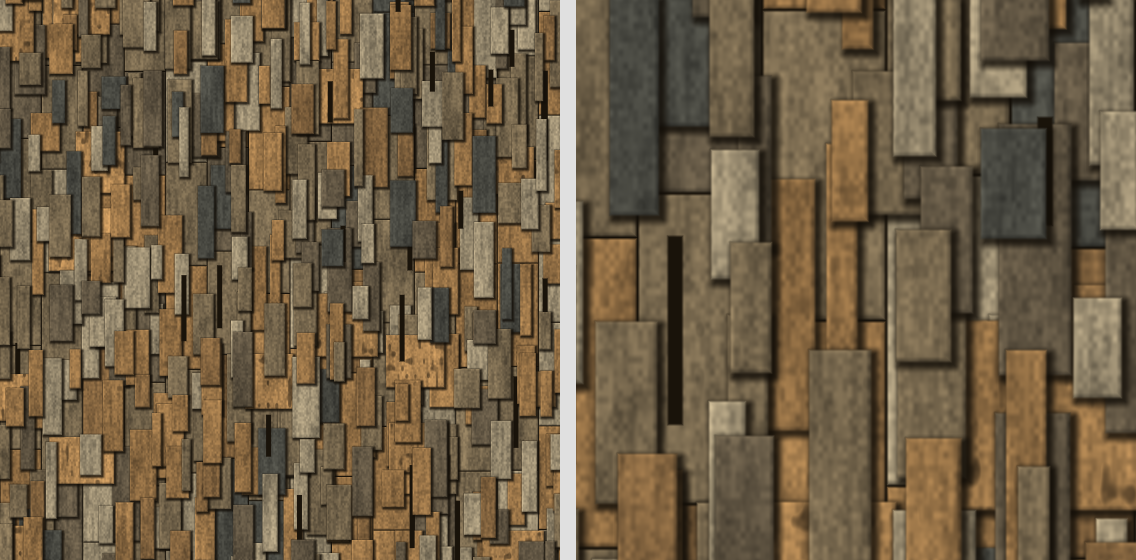
Left, the full canvas; right, a detail of the centre.
Write a three.js fragment shader that draws this texture.

```glsl
// Draws a wall of stacked, weathered wood blocks in overlapping layers with drop shadows.
varying vec2 vUv;

const int LAYERS = 7;
const int END_GRAIN_LAYER = 3;
const vec2 LARGE_CELL = vec2(0.074, 0.185);
const vec2 SMALL_CELL = vec2(0.054, 0.150);
const vec2 END_GRAIN_CELL = vec2(0.150, 0.135);
const float PRESENCE = 0.62;         // chance that a cell holds a block
const float END_GRAIN_PRESENCE = 0.38;
const float GAP_CHANCE = 0.07;       // share of blocks that are dark slits
const float PAD = 0.009;             // room for the shadow inside a cell
const float SOFT = 0.0011;           // edge softness
const vec2 SHADOW_SHIFT = vec2(0.0022, -0.0022);
const float SHADOW_REACH = 0.0055;
const float SHADOW_DEPTH = 0.80;
const float BEVEL = 0.0035;
const vec3 TAN_WOOD   = vec3(0.62, 0.47, 0.29);
const vec3 UMBER_WOOD = vec3(0.46, 0.40, 0.30);
const vec3 ASH_WOOD   = vec3(0.56, 0.51, 0.41);
const vec3 BROWN_WOOD = vec3(0.46, 0.35, 0.22);
const vec3 OLIVE_WOOD = vec3(0.34, 0.30, 0.235);
const vec3 SLATE_WOOD = vec3(0.25, 0.25, 0.225);
const vec3 GAP_COLOR  = vec3(0.10, 0.075, 0.04);

vec3 hash3(vec2 p) {
  vec3 q = fract(p.xyx * vec3(0.1031, 0.1030, 0.0973));
  q += dot(q, q.yxz + 33.33);
  return fract((q.xxy + q.yzz) * q.zyx);
}

float noise(vec2 p) {
  vec2 i = floor(p), f = fract(p);
  f = f * f * (3.0 - 2.0 * f);
  float bottom = mix(hash3(i).x, hash3(i + vec2(1.0, 0.0)).x, f.x);
  float top = mix(hash3(i + vec2(0.0, 1.0)).x, hash3(i + 1.0).x, f.x);
  return mix(bottom, top, f.y);
}

vec3 pickTone(float r) {
  if (r < 0.25) return TAN_WOOD;
  if (r < 0.53) return UMBER_WOOD;
  if (r < 0.70) return ASH_WOOD;
  if (r < 0.81) return BROWN_WOOD;
  return r < 0.93 ? OLIVE_WOOD : SLATE_WOOD;
}

// Block face: long vertical grain, fine roughness and broad stains
vec3 woodColor(vec2 p, vec3 tone, vec3 seed, float speckle) {
  vec2 shift = seed.xy * 90.0;
  float grain = noise(p * vec2(230.0, 24.0) + shift) - 0.5;
  float rough = noise(p * vec2(340.0, 250.0) + shift) - 0.5;
  float stain = noise(p * vec2(30.0, 14.0) + shift) - 0.5;
  float specks = smoothstep(0.66, 0.92, noise(p * vec2(130.0, 75.0) + shift));
  vec3 wood = tone * mix(0.92, 1.14, seed.z);
  wood *= 1.0 + 0.24 * grain + 0.26 * rough + 0.26 * stain;
  return wood * (1.0 - specks * mix(0.12, 0.40, speckle));
}

float boxDistance(vec2 p, vec2 halfSize) {
  vec2 q = abs(p) - halfSize;
  return length(max(q, 0.0)) + min(max(q.x, q.y), 0.0);
}

// Paints one layer of blocks over the colour below it
vec3 paintLayer(vec3 below, vec2 p, int layer) {
  float level = float(layer);
  bool isBase = layer == 0;
  bool isEndGrain = layer == END_GRAIN_LAYER;
  vec2 size = mix(LARGE_CELL, SMALL_CELL, level / float(LAYERS - 1));
  if (isEndGrain) size = END_GRAIN_CELL;
  // Cell: every column slides by its own amount
  vec2 q = p + vec2(0.0217, 0.0471) * level;
  float column = floor(q.x / size.x);
  q.y += size.y * hash3(vec2(column, 71.0 + level)).x;
  vec2 cell = vec2(column, floor(q.y / size.y));
  vec2 local = q - cell * size;
  vec3 place = hash3(cell + 37.0 * level + 11.0);
  vec3 shape = hash3(cell + 53.0 * level + 205.0);
  vec3 seed = hash3(cell + 29.0 * level + 409.0);
  float presence = isEndGrain ? END_GRAIN_PRESENCE : PRESENCE;
  if (!isBase && place.z > presence) return below;

  // Block rectangle inside the cell
  bool isGap = !isBase && !isEndGrain && shape.z < GAP_CHANCE;
  vec2 room = size - PAD - 0.002;
  vec2 smallest = isEndGrain ? vec2(0.6) : vec2(0.34, 0.40);
  vec2 extent = room * mix(smallest, vec2(1.0), shape.xy);
  if (isGap) extent.x = 0.009;
  vec2 corner = vec2(0.002, PAD) + (room - extent) * place.xy;
  if (isBase) { extent = size - 0.0016; corner = vec2(0.0008); }
  vec2 halfSize = 0.5 * extent;
  vec2 fromCenter = local - corner - halfSize;
  float edge = boxDistance(fromCenter, halfSize);

  // Shadow to the lower right and a thin dark contact line
  float shadowEdge = boxDistance(fromCenter - SHADOW_SHIFT, halfSize);
  float shadow = 1.0 - smoothstep(-0.001, SHADOW_REACH, shadowEdge);
  float contact = 1.0 - smoothstep(0.0, 0.002, edge);
  float shade = isGap ? 0.0 : SHADOW_DEPTH * max(shadow, 0.5 * contact);
  vec3 color = mix(below, GAP_COLOR * 0.7, shade);

  // Face with lit upper left and dim lower right edges
  vec3 tone = isEndGrain ? TAN_WOOD : pickTone(seed.x);
  vec3 face = woodColor(p, tone, seed.yzx, isEndGrain ? 1.0 : 0.0);
  vec2 lowSide = fromCenter + halfSize, highSide = halfSize - fromCenter;
  float lit = 1.0 - smoothstep(0.0, BEVEL, min(lowSide.x, highSide.y));
  float dim = 1.0 - smoothstep(0.0, BEVEL, min(highSide.x, lowSide.y));
  face *= 1.0 + 0.12 * lit - 0.30 * dim;
  if (isGap) face = GAP_COLOR;
  return mix(color, face, 1.0 - smoothstep(-SOFT, SOFT, edge));
}

void main() {
  vec3 color = GAP_COLOR;
  for (int i = 0; i < LAYERS; i++) color = paintLayer(color, vUv, i);
  gl_FragColor = vec4(color, 1.0);
}
```
